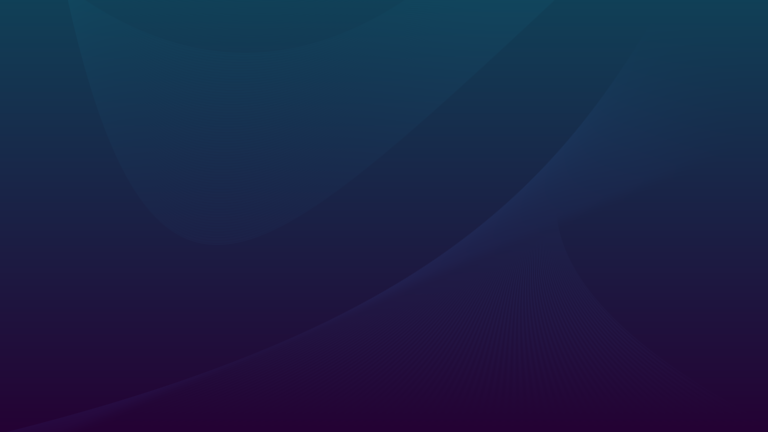
Reproduce this background procedurally as a Shadertoy shader.

```glsl
// Antialiased step: 1 where the field e is positive
float cover(float e) {
    return clamp(e / max(fwidth(e), 1e-5) + 0.5, 0.0, 1.0);
}

// Fine stripes that settle to their mean when too dense to resolve
float stripes(float v) {
    float detail = 1.0 - smoothstep(0.4, 0.85, fwidth(v));
    return 0.5 + 0.5 * detail * cos(6.28318 * v);
}

// Hanging veil of nested curves in the upper left
vec3 veil(vec2 p) {
    float depth = 1.0 - p.y;
    float t = clamp((p.x - 0.157) / 1.127, 0.0, 1.0);
    float outer = 1.065 * (1.0 - t) * (1.0 - exp(-t / 0.21));
    float s = clamp((p.x - 0.197) / 0.74, 0.0, 1.0);
    float inner = 0.49 * s * (1.0 - s);

    float across = (outer - depth) / max(outer - inner, 0.02);
    float mask = cover(outer - depth) * mix(0.25, 1.0, cover(depth - inner));
    float strength = 0.55 + 0.5 * exp(-t * 14.0) + 0.3 * smoothstep(0.5, 0.9, t);
    float thread = mix(0.8, 1.2, stripes(across * 68.0));
    return vec3(0.003, 0.024, 0.027) * mask * strength * thread;
}

// Rising ribbon with a fan of threads spreading below it
vec3 ribbon(vec2 p) {
    float left = 0.015 + 0.378 * p.y + 1.203 * (1.0 - exp(-3.0 * p.y));
    float right = 1.287 + 1.88 * (p.y - 0.53) * (p.y - 0.53);
    float inside = p.x - left;
    float edge = cover(inside);

    // Folded sheet, brightest along its upper edge
    float fold = p.y - 0.278 - 0.43 * (p.x - 0.81);
    float sheet = edge * smoothstep(-0.02, 0.02, fold);
    sheet *= 0.75 * exp(-max(inside, 0.0) * 7.0) + 0.25;
    sheet *= smoothstep(1.75, 1.45, p.x) * smoothstep(0.98, 0.6, p.y);
    vec3 glow = vec3(0.012, 0.026, 0.045) * sheet;

    // Threads interpolated between the two side curves
    float across = inside / max(right - left, 0.02);
    float fan = edge * cover(right - p.x) * smoothstep(0.03, -0.03, fold);
    fan *= smoothstep(0.0, 0.28, p.y) * smoothstep(0.05, 0.4, p.x);
    glow += vec3(0.014, 0.024, 0.036) * fan * mix(0.15, 0.85, stripes(across * 80.0));

    // Soft sheen on the crest
    float crest = edge * exp(-max(inside, 0.0) * 28.0);
    crest *= smoothstep(0.02, 0.4, p.y) * smoothstep(0.95, 0.55, p.y);
    return glow + vec3(0.004, 0.009, 0.014) * crest;
}

void mainImage(out vec4 fragColor, in vec2 fragCoord) {
    vec2 p = fragCoord / iResolution.y;

    // Violet to teal backdrop
    vec3 color = mix(vec3(0.141, 0.006, 0.202), vec3(0.064, 0.250, 0.340), p.y);

    color += veil(p) + ribbon(p);
    fragColor = vec4(color, 1.0);
}
```
